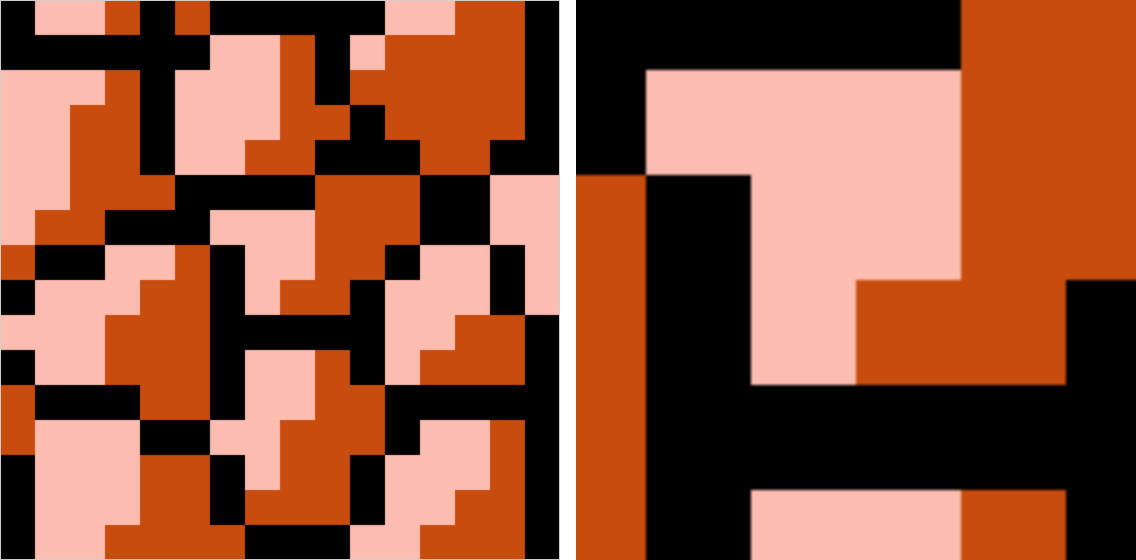
Left: the whole. Right: its middle third, enlarged.
Reproduce this pattern procedurally as a WebGL 2 fragment shader.

```glsl
#version 300 es
precision highp float;
// Blocky camouflage: pink and orange patches parted by black seams on a 16 by 16 grid.

uniform vec2 u_resolution;
out vec4 fragColor;

vec2 hash2(vec2 p) {
    p = vec2(dot(p, vec2(127.1, 311.7)), dot(p, vec2(269.5, 183.3)));
    return fract(sin(p) * 43758.5);
}

float cornerSlope(vec2 corner, vec2 offset) {
    return dot(hash2(corner) * 2.0 - 1.0, offset);
}

float gradientNoise(vec2 p) {
    vec2 i = floor(p), f = fract(p);
    vec2 u = f * f * (3.0 - 2.0 * f);
    vec2 e = vec2(1.0, 0.0);
    return mix(mix(cornerSlope(i, f), cornerSlope(i + e, f - e), u.x),
               mix(cornerSlope(i + e.yx, f - e.yx), cornerSlope(i + e.xx, f - e.xx), u.x), u.y);
}

// Vector from p to the jittered site of a neighbouring lattice square
vec2 toSite(vec2 p, vec2 square) {
    return square + 0.1 + 0.8 * hash2(square + 17.0) - p;
}

// Offset to the nearest site (xy) and distance to the patch border (z)
vec3 patchAt(vec2 p) {
    vec2 home = floor(p), nearest = vec2(9.0);
    for (int y = -2; y <= 2; y++)
    for (int x = -2; x <= 2; x++) {
        vec2 site = toSite(p, home + vec2(x, y));
        if (dot(site, site) < dot(nearest, nearest)) nearest = site;
    }
    float border = 9.0;
    for (int y = -2; y <= 2; y++)
    for (int x = -2; x <= 2; x++) {
        vec2 site = toSite(p, home + vec2(x, y));
        vec2 apart = site - nearest;
        if (dot(apart, apart) > 0.0001)
            border = min(border, dot(0.5 * (site + nearest), normalize(apart)));
    }
    return vec3(nearest, border);
}

// One flat colour per grid block: black seam, pink upper left, orange lower right
vec3 blockColor(vec2 block) {
    vec2 p = (block + 0.5) / 5.0;
    vec3 region = patchAt(p);
    if (region.z < 0.095) return vec3(0.0);
    float side = dot(-region.xy, vec2(1.0, -0.5)) + 0.4 * gradientNoise(p * 1.3);
    return side < -0.04 ? vec3(0.99, 0.74, 0.69) : vec3(0.78, 0.30, 0.05);
}

void main() {
    vec2 uv = gl_FragCoord.xy / u_resolution;

    // Blend the four nearest blocks over a very narrow edge
    vec2 grid = uv * 16.0 - 0.5;
    vec2 block = floor(grid);
    vec2 blend = smoothstep(0.475, 0.525, fract(grid));
    vec3 color = mix(
        mix(blockColor(block), blockColor(block + vec2(1, 0)), blend.x),
        mix(blockColor(block + vec2(0, 1)), blockColor(block + vec2(1, 1)), blend.x), blend.y);

    // Pale hairline around the canvas
    vec2 inset = min(uv, 1.0 - uv);
    float frame = 1.0 - smoothstep(0.0008, 0.002, min(inset.x, inset.y));
    color = mix(color, vec3(0.84, 0.81, 0.80), frame);

    fragColor = vec4(color, 1.0);
}
```
